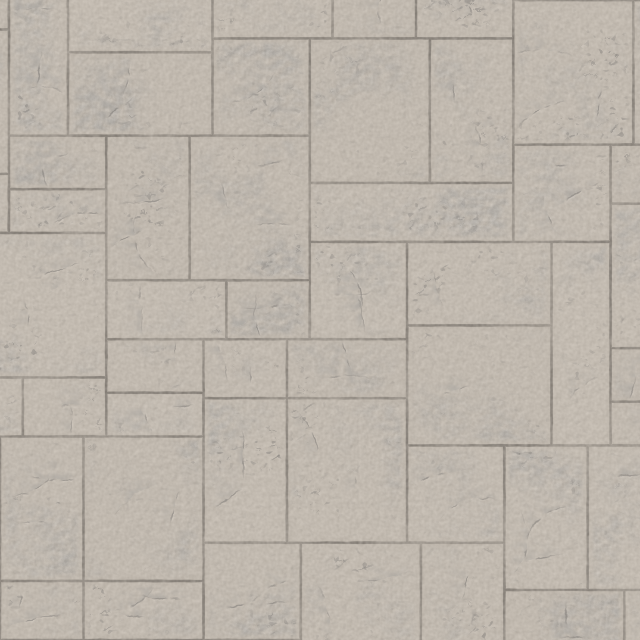
This texture is drawn by a Shadertoy shader. Its source:

```glsl
// Stamped concrete paving: ashlar slabs with thin dark joints and slate relief.
// Large and small squares interlock in a pinwheel lattice and are split at random;
// each slab gets gradient-noise mottling, pits, scratches and a few chisel scars.

const vec3 WARM_STONE = vec3(0.760, 0.729, 0.689);
const vec3 COOL_STONE = vec3(0.698, 0.681, 0.658);
const vec3 JOINT      = vec3(0.545, 0.520, 0.490);
const vec3 SCAR       = vec3(0.520, 0.505, 0.490);
const vec2 X_AXIS = vec2(1.0, 0.0);
const vec2 Y_AXIS = vec2(0.0, 1.0);

struct Slab { vec2 lo; vec2 hi; vec2 seed; };

float hash(vec2 p) {
    vec3 q = fract(p.xyx * 0.1031);
    q += dot(q, q.yzx + 33.33);
    return fract((q.x + q.y) * q.z);
}

float cornerSlope(vec2 cell, vec2 offset) {
    float a = 6.2832 * hash(cell);
    return dot(vec2(cos(a), sin(a)), offset);
}

float gradientNoise(vec2 p) {
    vec2 i = floor(p), f = fract(p);
    vec2 u = f * f * f * (f * (f * 6.0 - 15.0) + 10.0);
    float low  = mix(cornerSlope(i, f), cornerSlope(i + X_AXIS, f - X_AXIS), u.x);
    float high = mix(cornerSlope(i + Y_AXIS, f - Y_AXIS), cornerSlope(i + 1.0, f - 1.0), u.x);
    return mix(low, high, u.y);
}

float fbm(vec2 p) {
    float sum = 0.0, amp = 0.6;
    for (int i = 0; i < 4; i++) {
        sum += amp * gradientNoise(p);
        p = mat2(1.6, 1.2, -1.2, 1.6) * p + 7.3;
        amp *= 0.55;
    }
    return sum;
}

bool inside(vec2 p, vec2 lo, vec2 hi) {
    return all(greaterThanEqual(p, lo)) && all(lessThan(p, hi));
}

// Cuts a slab across an axis and keeps the part holding p
void split(inout Slab s, vec2 p, vec2 axis, float t) {
    float cut = mix(dot(s.lo, axis), dot(s.hi, axis), t);
    if (dot(p, axis) < cut) {
        s.hi = mix(s.hi, vec2(cut), axis);
        s.seed += vec2(17.0, 3.0);
    } else {
        s.lo = mix(s.lo, vec2(cut), axis);
        s.seed += vec2(5.0, 29.0);
    }
}

// Pinwheel lattice of two square sizes, then random cuts
Slab findSlab(vec2 p, float big, float small) {
    vec2 u = vec2(big, small), v = vec2(-small, big);
    vec2 base = floor(vec2(dot(p, u), dot(p, v)) / dot(u, u));
    Slab s = Slab(p - big, p + big, vec2(0.0));
    bool isBig = false;
    for (int n = 0; n < 9; n++) {
        vec2 cell = base + vec2(n % 3, n / 3) - 1.0;
        vec2 o = cell.x * u + cell.y * v;
        vec2 o2 = o + vec2(big, 0.0);
        vec2 seed = cell * vec2(7.0, 11.0) + 60.0;
        if (inside(p, o, o + big)) { s = Slab(o, o + big, seed); isBig = true; }
        if (inside(p, o2, o2 + small)) s = Slab(o2, o2 + small, seed + 41.0);
    }
    vec2 axis = hash(s.seed + 1.5) < 0.8 ? Y_AXIS : X_AXIS;
    if (isBig) {
        split(s, p, axis, hash(s.seed + 2.5) < 0.5 ? 0.29 : 0.71);
        float side = hash(s.seed + 3.5);
        if (side > 0.12) split(s, p, axis.yx, side < 0.55 ? 0.41 : 0.59);
    } else if (hash(s.seed + 5.5) < 0.6) {
        split(s, p, axis, 0.45);
    }
    return s;
}

// Curved stroke: x = dark line, y = rough shade on one side, z = lit lip
vec3 scar(vec2 p, Slab s, float index, float rough) {
    vec2 k = s.seed + index * vec2(13.7, 5.3);
    vec2 center = mix(s.lo, s.hi, 0.2 + 0.6 * vec2(hash(k), hash(k + 9.1)));
    float angle = (hash(k + 2.3) < 0.5 ? 1.65 : 0.3) + 0.7 * (hash(k + 4.7) - 0.5);
    float reach = mix(0.015, 0.065, hash(k + 6.1));
    float bend = 14.0 * (hash(k + 8.9) - 0.5);
    vec2 q = mat2(cos(angle), -sin(angle), sin(angle), cos(angle)) * (p - center);
    q.y += bend * q.x * q.x + 0.006 * rough;
    float along = 1.0 - smoothstep(0.2, 1.0, abs(q.x) / reach);
    float line = 1.0 - smoothstep(0.0002, 0.0019, abs(q.y));
    float shade = smoothstep(0.0, 0.002, q.y) * exp(-max(q.y, 0.0) / 0.014);
    float lip = 1.0 - smoothstep(0.0, 0.002, abs(q.y + 0.0025));
    return along * step(0.3, hash(k + 3.3)) * vec3(line, shade, lip);
}

void mainImage(out vec4 fragColor, in vec2 fragCoord) {
    vec2 p = fragCoord / iResolution.y;
    float pixel = 1.0 / iResolution.y;

    // Slab layout with slightly worn edges
    vec2 worn = p + 0.0006 * vec2(gradientNoise(p * 60.0), gradientNoise(p * 60.0 + 31.0));
    Slab s = findSlab(worn, 0.318, 0.152);
    vec2 gap = min(worn - s.lo, s.hi - worn);
    float edge = min(gap.x, gap.y);
    float interior = smoothstep(0.002, 0.014, edge);

    // Mottled stone: broad grey areas broken up by fine embossed grain
    vec2 local = p + s.seed * 0.37;
    float patchy = smoothstep(-0.12, 0.45, fbm(local * 6.0)) * interior;
    float flecks = gradientNoise(local * vec2(62.0, 90.0));
    float relief = fbm(local * 75.0) - fbm(local * 75.0 + vec2(-0.18, 0.24));
    float grain = gradientNoise(p * 205.0) + 0.6 * gradientNoise(p * 120.0 + 5.0);
    vec3 color = mix(WARM_STONE, COOL_STONE, patchy * clamp(0.6 + 1.1 * flecks, 0.0, 1.0));
    color += 0.008 * (hash(s.seed + 7.5) - 0.5);
    color += 0.034 * grain + relief * mix(0.04, 0.09, patchy);

    // Pits and broken scratches gathered in rough areas
    float rough = smoothstep(0.02, 0.4, fbm(local * 9.0 + 19.0)) * interior;
    float pits = smoothstep(0.26, 0.46, gradientNoise(local * vec2(95.0, 120.0)));
    float vein = abs(gradientNoise(local * vec2(24.0, 36.0) + 0.4 * relief));
    float scratch = (1.0 - smoothstep(0.01, 0.07, vein)) * smoothstep(-0.05, 0.25, flecks);
    color = mix(color, SCAR, pits * (0.08 * interior + 0.4 * rough));
    color = mix(color, SCAR, 0.5 * scratch * rough);

    // Chisel scars
    float wobble = fbm(local * 45.0);
    for (int i = 0; i < 3; i++) {
        vec3 mark = scar(p, s, float(i), wobble) * interior;
        float broken = smoothstep(-0.2, 0.25, gradientNoise(local * 55.0 + float(i)));
        color = mix(color, COOL_STONE * 0.96, mark.y * clamp(0.3 + flecks, 0.0, 0.7));
        color = mix(color, SCAR, 0.6 * mark.x * broken) + 0.018 * mark.z * broken;
    }

    // Joints of uneven depth
    float depth = mix(0.6, 1.0, smoothstep(-0.3, 0.3, gradientNoise(p * 9.0)));
    depth *= 1.0 - 0.25 * smoothstep(0.0, 0.4, gradientNoise(p * 70.0));
    float width = 0.0018 + 0.0005 * gradientNoise(p * 30.0 + 3.0);
    float joint = 1.0 - smoothstep(width - 0.6 * pixel, width + 0.8 * pixel, edge);
    color -= 0.03 * exp(-edge / 0.003);
    color = mix(color, JOINT + 0.05 * grain, joint * depth);

    fragColor = vec4(clamp(color, 0.0, 1.0), 1.0);
}
```
